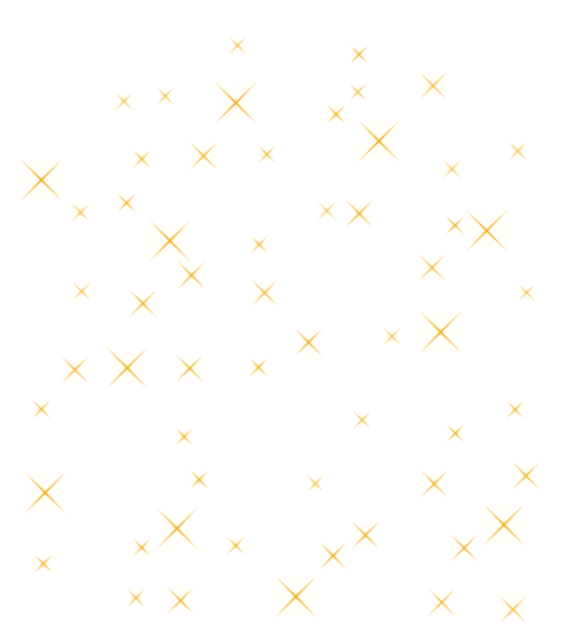
A WebGL 2 fragment shader for this pattern:

```glsl
#version 300 es
precision highp float;
// Scattered golden four-armed diagonal sparkles of three sizes on white.

#define CELL 0.1            // grid spacing, in canvas heights
#define JITTER 0.72         // share of a cell a sparkle may wander
#define KEEP 0.9            // share of cells that hold a sparkle
#define ARM_LARGE 0.046     // arm lengths
#define ARM_MEDIUM 0.030
#define ARM_SMALL 0.0185
#define ARM_WIDTH 0.0018    // arm thickness at the centre
#define MARGIN 0.035        // empty border
#define DOME_TOP 0.94       // height of the rounded upper outline
#define DOME_BEND 1.1       // how fast that outline falls to the sides
#define GOLD vec3(0.965, 0.685, 0.13)
#define HALO vec3(1.0, 0.995, 0.97)

uniform vec2 u_resolution;
out vec4 fragColor;

// Integer hash of a cell, giving three values from 0 to 1.
vec3 hashCell(ivec2 cell) {
    uvec3 v = uvec3(uvec2(cell + 512), 71u) * 1664525u + 1013904223u;
    v.x += v.y * v.z; v.y += v.z * v.x; v.z += v.x * v.y;
    v ^= v >> 16u;
    v.x += v.y * v.z; v.y += v.z * v.x; v.z += v.x * v.y;
    return vec3(v >> 8u) / 16777216.0;
}

// One tapering arm pair: x runs along it, y across it.
float armPair(vec2 p, float len, float pixel) {
    float along = clamp(abs(p.x) / len, 0.0, 1.0);
    float width = ARM_WIDTH * mix(1.0, 0.6, along);
    float blurred = sqrt(width * width + 0.12 * pixel * pixel);
    float across = p.y / blurred;
    float fade = pow(1.0 - along, 0.75);
    return fade * exp(-across * across) * width / blurred;
}

// Two crossed diagonal arm pairs.
float sparkle(vec2 p, float len, float pixel) {
    vec2 q = vec2(p.x + p.y, p.x - p.y) * inversesqrt(2.0);
    float a = armPair(q, len, pixel);
    float b = armPair(q.yx, len, pixel);
    return 1.0 - (1.0 - a) * (1.0 - b);
}

// Large sparkles sit a knight's move apart, so they never crowd.
float armLength(ivec2 cell, float pick) {
    int slot = (cell.x + 2 * cell.y + 50) % 5;
    if (slot == 0) return ARM_LARGE;
    return pick < 0.34 ? ARM_MEDIUM : ARM_SMALL * mix(0.9, 1.1, pick);
}

void main() {
    float pixel = 1.0 / u_resolution.y;
    float halfWidth = 0.5 * u_resolution.x * pixel;
    vec2 p = gl_FragCoord.xy * pixel - vec2(halfWidth, 0.0);
    ivec2 home = ivec2(floor(p / CELL));
    float clear = 1.0;
    float halo = 0.0;

    // Gather the sparkles of this cell and its neighbours.
    for (int j = -1; j <= 1; j++) {
        for (int i = -1; i <= 1; i++) {
            ivec2 cell = home + ivec2(i, j);
            vec3 rnd = hashCell(cell);
            vec3 kind = hashCell(cell + ivec2(131, 57));
            vec2 centre = (vec2(cell) + 0.5 + JITTER * (rnd.xy - 0.5)) * CELL;

            // Leave out random cells, the border and the upper corners.
            float dome = DOME_TOP - DOME_BEND * centre.x * centre.x;
            bool inside = abs(centre.x) < halfWidth - MARGIN
                && centre.y > MARGIN && centre.y < dome;
            if (!inside || rnd.z > KEEP) continue;

            float len = armLength(cell, kind.x);
            float size = smoothstep(ARM_SMALL, ARM_LARGE, len);
            float strength = mix(mix(0.6, 0.9, kind.y), 1.0, size);
            vec2 d = p - centre;
            clear *= 1.0 - strength * sparkle(d, len, pixel);
            halo = max(halo, 1.0 - smoothstep(0.0, len, length(d)));
        }
    }

    vec3 colour = mix(vec3(1.0), HALO, halo);
    fragColor = vec4(mix(colour, GOLD, 1.0 - clear), 1.0);
}
```
